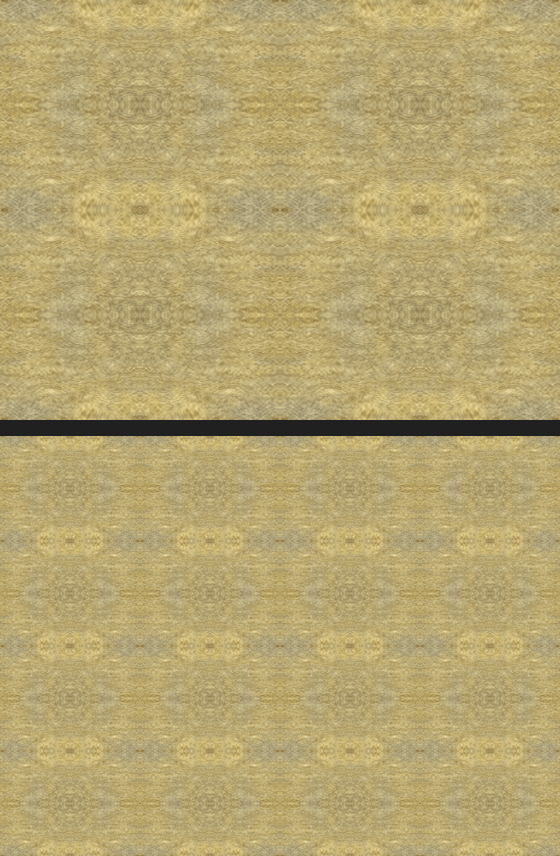
Top, the tile; bottom, the same tile 2 across and 2 down.
Reproduce this texture procedurally as a Shadertoy shader.

```glsl
// Mirrored mat of golden straw fibres with oval medallions, two across and two down.

const vec2 REPEATS = vec2(2.0, 2.0);
const vec2 TILE = vec2(4.0 / 3.0, 1.0);       // tile size, in tile heights
const vec2 MEDALLION = vec2(0.20, 0.265);     // half width and half height
const float SEAM_Y = 0.345;                   // height of the brown seam
const float HAIR_CONTRAST = 0.95;
const float GRAIN_CONTRAST = 1.15;
const float PATCH_CONTRAST = 0.68;
const int SPOTS = 9;

const vec3 DARK = vec3(0.625, 0.555, 0.357);
const vec3 LIGHT = vec3(0.825, 0.765, 0.543);
const vec3 BROWN = vec3(0.49, 0.39, 0.20);
const vec3 CREAM = vec3(0.92, 0.85, 0.63);
const vec3 GOLD_SHIFT = vec3(0.010, -0.008, -0.048);

vec2 hash2(vec2 cell) {
    uvec2 q = uvec2(ivec2(cell)) * uvec2(1597u, 3571u);
    uint n = (q.x ^ q.y) * 74093u;
    n = (n ^ (n >> 15u)) * 31337u;
    n = (n ^ (n >> 13u)) * 60493u;
    n ^= n >> 16u;
    return vec2(float(n & 65535u), float(n >> 16u)) / 65535.0;
}

float corner(vec2 cell, vec2 offset) { return dot(hash2(cell) * 2.0 - 1.0, offset); }

float gradientNoise(vec2 p) {
    vec2 i = floor(p), f = fract(p);
    vec2 w = f * f * f * (f * (f * 6.0 - 15.0) + 10.0);
    vec2 e = vec2(1.0, 0.0);
    return mix(mix(corner(i, f), corner(i + e.xy, f - e.xy), w.x),
               mix(corner(i + e.yx, f - e.yx), corner(i + e.xx, f - e.xx), w.x), w.y) * 1.4;
}

float fbm(vec2 p) {
    float sum = 0.0, amp = 1.0;
    for (int k = 0; k < 4; k++) {
        sum += amp * gradientNoise(p);
        p = p * 2.03 + 11.7;
        amp *= 0.6;
    }
    return sum;
}

// Slow warp that combs the hairs out of level
vec2 comb(vec2 p) {
    return vec2(p.x, p.y + 0.055 * gradientNoise(p * vec2(5.0, 6.0))
                         + 0.010 * gradientNoise(p * vec2(15.0, 18.0) + 5.0));
}

// Long strands
float strands(vec2 p) {
    return 0.40 * gradientNoise(p * vec2(8.0, 42.0))
         + 0.65 * gradientNoise(vec2(p.x * 20.0, (p.y - 0.25 * p.x) * 76.0 + 31.0));
}

// Short crossing hairs, thin ridges and grit
float grain(vec2 p) {
    float ridge = abs(gradientNoise(vec2(p.x * 17.0, (p.y + 0.3 * p.x) * 52.0 + 13.0)));
    return 0.65 * gradientNoise(vec2(p.x * 42.0, (p.y + 0.45 * p.x) * 92.0 + 67.0))
         + 0.60 * gradientNoise(vec2(p.x * 48.0, (p.y - 0.5 * p.x) * 98.0 + 150.0))
         + 0.55 * gradientNoise(p * vec2(88.0, 104.0) + 23.0) + 0.8 * (0.22 - ridge);
}

float bell(float d, float width) { return exp(-d * d / (width * width)); }

float blob(vec2 p, vec2 centre, vec2 radius) {
    vec2 d = (p - centre) / radius;
    return exp(-dot(d, d));
}

void mainImage(out vec4 fragColor, in vec2 fragCoord) {
    // Folding each tile about its centre makes every edge meet its mirror
    vec2 p = abs(fract(fragCoord / iResolution.xy * REPEATS) - 0.5) * TILE;
    vec2 knot = TILE * 0.5;
    vec2 combed = comb(p);
    float hair = strands(combed);
    float grit = grain(combed);
    float tone = PATCH_CONTRAST * fbm(p * vec2(5.0, 13.0) + 3.0) + HAIR_CONTRAST * hair;
    float gold = 1.4 * fbm(p * vec2(5.0, 10.0) + 40.0) + 0.1;

    // Broad stains: yellow crown, grey corner, grey flank, golden eye
    float crown = blob(p, vec2(0.10, 0.42), vec2(0.18, 0.08)) * (0.8 + 1.2 * fbm(p * 13.0));
    float greyCorner = blob(p, vec2(0.61, 0.46), vec2(0.18, 0.07));
    float flank = blob(p, vec2(0.36, 0.0), vec2(0.10, 0.08));
    float eye = blob(p, vec2(knot.x, 0.0), vec2(0.20, 0.11));
    float eyeRings = sin(length((p - vec2(knot.x, 0.0)) * vec2(1.0, 2.0)) * 75.0 + 5.0 * hair);
    tone += 0.60 * crown - 0.40 * greyCorner - 0.25 * flank + 0.18 * eye * eyeRings;
    gold += 0.8 * crown - 1.0 * greyCorner - 0.9 * flank + 0.7 * eye;

    // Medallion: pointed oval of wavy layers with a ribbed heart
    vec2 m = pow(p / MEDALLION, vec2(1.6));
    float r = pow(m.x + m.y, 0.625) + 0.09 * fbm(p * 14.0);
    float inside = 1.0 - smoothstep(0.80, 1.12, r);
    float angle = atan(p.y, p.x + 0.0001);
    float layers = gradientNoise(vec2(angle * 1.5, r * 9.0 + 0.5 * hair))
                 + 0.8 * gradientNoise(vec2(angle * 4.0, r * 24.0 + 0.5 * grit));
    tone = mix(tone, -0.30 + 1.1 * layers + 0.7 * hair, 0.8 * inside);
    gold = mix(gold, -0.30 + 0.9 * layers, 0.7 * inside);
    tone += 0.9 * gradientNoise(p * vec2(65.0, 9.0)) * blob(p, vec2(0.0), vec2(0.06, 0.07));

    // Ragged arc across the medallion, pale on its outer side
    float arc = p.y - 0.080 + 1.5 * p.x * p.x + 0.022 * gradientNoise(vec2(p.x * 32.0, 4.5));
    float arcFade = (1.0 - smoothstep(0.09, 0.16, p.x)) * (0.8 + 0.6 * grit);
    float brown = 0.42 * arcFade * bell(arc, 0.007) + 0.12 * bell(r - 1.0, 0.07);
    tone += 0.6 * arcFade * bell(arc - 0.026, 0.014);

    // Broken brown seam with a pale strip above it
    float seam = p.y - SEAM_Y - 0.014 * gradientNoise(vec2(p.x * 9.0, 2.5));
    float seamFade = smoothstep(0.22, 0.38, p.x) * (0.6 + gradientNoise(vec2(p.x * 14.0, 8.5)));
    brown += seamFade * 0.30 * bell(seam, 0.009);
    tone += seamFade * 0.60 * bell(seam - 0.024, 0.016);

    // Dark diamond below the crown, and knot at the grey corner
    float diamond = p.x / 0.065 + (knot.y - p.y) / 0.038 + 0.5 * hair;
    brown += 0.40 * (1.0 - smoothstep(0.6, 1.2, diamond)) + 0.40 * blob(p, knot, vec2(0.045, 0.009));

    // Pale flecks: one by the seam, the rest scattered in the crown
    float cream = 0.75 * blob(p, vec2(0.425, 0.362), vec2(0.026, 0.015));
    for (int k = 0; k < SPOTS; k++) {
        vec2 spot = vec2(0.03, 0.36) + vec2(0.28, 0.13) * hash2(vec2(float(k), 9.0));
        cream += 0.40 * blob(p, spot, vec2(0.014, 0.011));
    }
    tone += GRAIN_CONTRAST * grit;
    vec3 colour = mix(DARK, LIGHT, 0.5 + 0.5 * clamp(tone, -2.0, 1.9));
    colour += GOLD_SHIFT * clamp(gold, -1.2, 1.2);
    colour = mix(colour, CREAM, clamp(cream * (0.8 + 0.5 * grit), 0.0, 0.8));
    colour = mix(colour, BROWN, clamp(brown * (0.9 - 0.8 * grit), 0.0, 0.8));
    fragColor = vec4(clamp(colour, 0.0, 1.0), 1.0);
}
```
